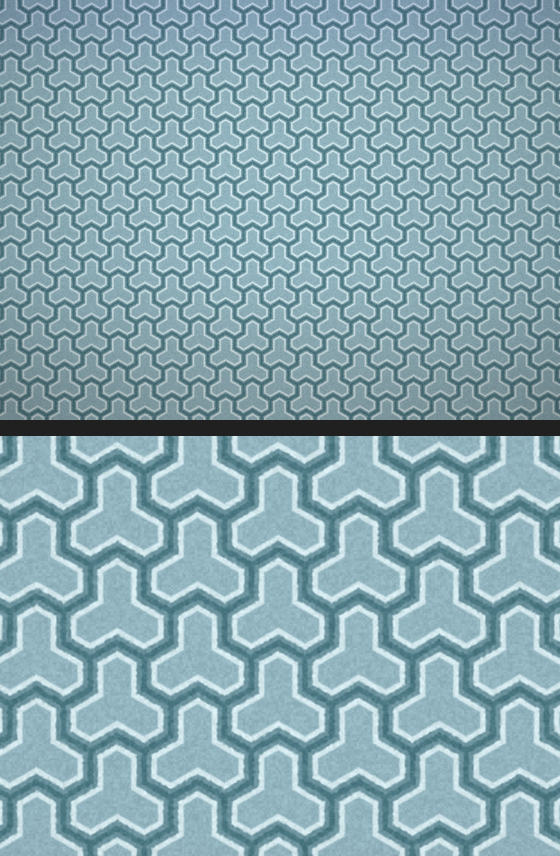
Top, the full canvas; bottom, a detail of the centre.
This pattern is drawn by a WebGL 2 fragment shader. Its source:

```glsl
#version 300 es
precision highp float;
// Interlocking three-armed tiles in teal, with pale inlines, woven grain and a soft vignette.

uniform vec2 u_resolution;
out vec4 fragColor;

float hash(vec2 p) {
    vec3 q = fract(vec3(p.xyx) * 0.1031);
    q += dot(q, q.yzx + 33.33);
    return fract((q.x + q.y) * q.z);
}

float valueNoise(vec2 p) {
    vec2 i = floor(p), f = fract(p);
    f = f * f * (3.0 - 2.0 * f);
    return mix(mix(hash(i), hash(i + vec2(1, 0)), f.x),
               mix(hash(i + vec2(0, 1)), hash(i + vec2(1, 1)), f.x), f.y);
}

// Signed distance to a tripod of three joined hexagons, one arm pointing up.
float tripod(vec2 p) {
    p.x = abs(p.x);
    float along = p.y, across = p.x;
    float sideArm = 0.866 * p.x - 0.5 * p.y;
    if (sideArm > along) {
        along = sideArm;
        across = abs(0.5 * p.x + 0.866 * p.y);
    }
    return max(across - 0.28868, 0.5 * across + 0.866 * along - 0.57735);
}

// Depth inside whichever tile of the triangular lattice covers p.
float tileDepth(vec2 p) {
    float column = round(p.x / 0.866025);
    float nearest = 1.0;
    for (int i = -1; i <= 1; i++) {
        float c = column + float(i);
        float shift = 0.5 * mod(c, 2.0);
        float row = round(p.y - shift);
        for (int j = -1; j <= 1; j++) {
            vec2 centre = vec2(c * 0.866025, row + float(j) + shift);
            nearest = min(nearest, tripod(p - centre));
        }
    }
    return max(-nearest, 0.0);
}

// Soft step between two bands at the given depth.
float band(float edge, float depth, float softness) {
    return smoothstep(edge - softness, edge + softness, depth);
}

void main() {
    vec2 uv = gl_FragCoord.xy / u_resolution.y;
    vec2 fromCentre = uv - 0.5 * vec2(u_resolution.x / u_resolution.y, 1.0);

    // Tile space: one unit is the vertical repeat.
    float repeats = 13.55;
    vec2 p = (fromCentre - vec2(-0.0653, 0.0642)) * repeats;
    float grain = valueNoise(uv * 420.0) - 0.5;
    float depth = tileDepth(p) + 0.012 * grain;
    float softness = 0.008 + 0.75 * repeats / u_resolution.y;

    // Bands from the seam inwards: dark seam, teal border, pale inline, fill.
    vec3 color = mix(vec3(0.29, 0.46, 0.50), vec3(0.42, 0.57, 0.61), band(0.030, depth, softness));
    color = mix(color, vec3(0.81, 0.89, 0.91), band(0.080, depth, softness));
    color = mix(color, vec3(0.56, 0.69, 0.73), band(0.138, depth, softness));

    // Woven grain
    color += 0.06 * grain + 0.04 * (hash(floor(uv * 576.0)) - 0.5);

    // Light: corners fall off, the top turns blue, the bottom turns grey.
    color *= 1.03 - 0.28 * dot(fromCentre, fromCentre);
    color *= mix(vec3(1.0), vec3(0.94, 0.94, 1.00), smoothstep(0.76, 1.0, uv.y));
    color *= mix(vec3(0.92, 0.90, 0.89), vec3(1.0), smoothstep(0.0, 0.4, uv.y));

    fragColor = vec4(clamp(color, 0.0, 1.0), 1.0);
}
```
